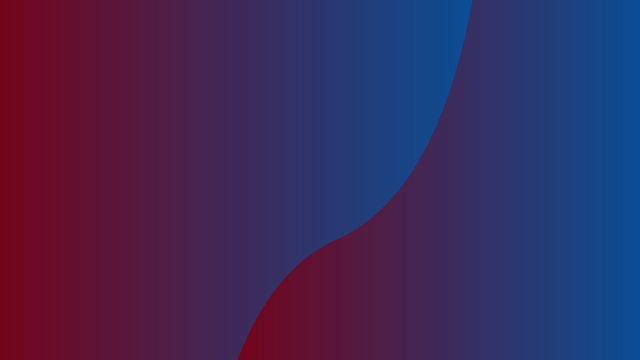
A Shadertoy shader for this background:

```glsl
// Two red-to-blue horizontal gradients that meet along a rising S-shaped curve.

// The x of a quadratic Bezier curve at height y (y must rise along the curve).
float bezierX(vec2 start, vec2 control, vec2 end, float y) {
    vec2 slope = control - start;
    vec2 bend = start - 2.0 * control + end;
    float rise = y - start.y;
    float t = rise / (slope.y + sqrt(max(slope.y * slope.y + bend.y * rise, 0.0)));
    return start.x + t * (2.0 * slope.x + t * bend.x);
}

// The dividing edge: a convex lower arc joined to a concave upper arc.
float edgeX(float y) {
    vec2 joint = vec2(0.9375, 0.336);
    return y < joint.y
        ? bezierX(vec2(0.660, 0.0), vec2(0.757, 0.255), joint, y)
        : bezierX(joint, vec2(1.214, 0.461), vec2(1.3125, 1.0), y);
}

vec3 redToBlue(float t) {
    return mix(vec3(0.455, 0.015, 0.110), vec3(0.040, 0.305, 0.585), clamp(t, 0.0, 1.0));
}

void mainImage(out vec4 fragColor, in vec2 fragCoord) {
    // Height units, with x fitted to a 16:9 layout
    vec2 p = fragCoord / iResolution.xy * vec2(16.0 / 9.0, 1.0);

    // Each panel spans the full gradient over its own width
    vec3 leftPanel = redToBlue(p.x / 1.3125);
    vec3 rightPanel = redToBlue((p.x - 0.660) / (16.0 / 9.0 - 0.660));

    // Signed offset from the edge, smoothed over about one pixel
    float offset = p.x - edgeX(p.y);
    float blur = length(vec2(dFdx(offset), dFdy(offset)));
    float side = clamp(offset / blur + 0.5, 0.0, 1.0);

    fragColor = vec4(mix(leftPanel, rightPanel, side), 1.0);
}
```
